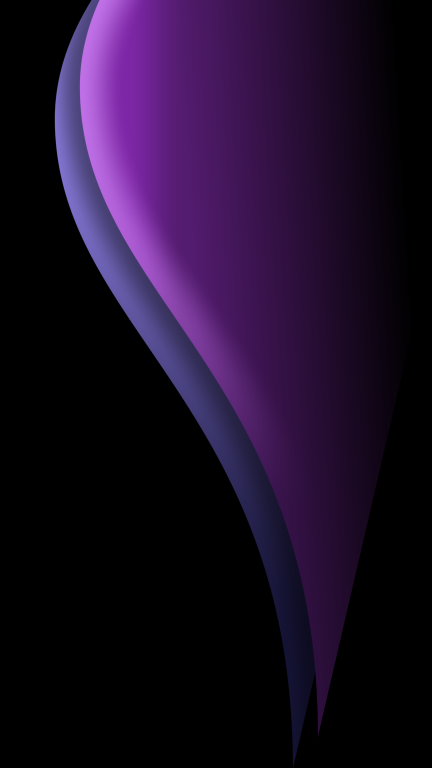
Write a Shadertoy shader that draws this background.

```glsl
const vec2 LEAF_SPAN = vec2(0.310, 0.846);   // from crest to tip
const float RIGHT_SLOPE = 0.232;             // lean of the straight side

// Cubic ease with end controls a and c, and its derivative
float bezier(float t, float a, float c) {
    float s = 1.0 - t;
    return 3.0 * a * t * s * s + 3.0 * c * t * t * s + t * t * t;
}

float bezierSlope(float t, float a, float c) {
    float s = 1.0 - t;
    return 3.0 * (a * s * s + 2.0 * (c - a) * t * s + (1.0 - c) * t * t);
}

// Signed distance to the curved left side, positive inside
float curveDistance(vec2 p, vec2 crest, vec2 span) {
    const float a = 0.325, c = 0.434;
    float drop = (crest.y - p.y) / span.y;
    float rise = max(p.y - crest.y, 0.0);
    float goal = clamp(drop, 0.0, 1.0);
    float t = goal;
    for (int i = 0; i < 5; i++) {
        t = clamp(t - (bezier(t, a, c) - goal) / bezierSlope(t, a, c), 0.0, 1.0);
    }
    float edge = crest.x + span.x * bezier(t, 0.0, 1.0) + 2.0 * rise * rise;
    float slope = span.x * bezierSlope(t, 0.0, 1.0) / (span.y * bezierSlope(t, a, c));
    slope += 4.0 * rise;
    return (p.x - edge) * inversesqrt(1.0 + slope * slope);
}

// Signed distance to the straight right side, positive inside
float sideDistance(vec2 p, vec2 tip, float slope) {
    return (tip.x + slope * (p.y - tip.y) - p.x) * inversesqrt(1.0 + slope * slope);
}

float coverage(float d, float pixel) {
    return smoothstep(-0.7 * pixel, 0.7 * pixel, d);
}

// Purple body fading rightwards, with a soft glow along the curve
vec3 frontColor(vec2 p, float d) {
    const vec3 violet = vec3(0.49, 0.15, 0.65);
    const vec3 plum = vec3(0.33, 0.11, 0.44);
    const vec3 orchid = vec3(0.75, 0.44, 0.90);
    float across = p.x - 0.06 * (1.0 - p.y);
    float fade = clamp((0.514 - across) / 0.286, 0.0, 1.0);
    vec3 body = mix(violet, plum, smoothstep(0.163, 0.241, p.x)) * fade;
    float glow = (1.0 - smoothstep(0.0, 0.059, d)) * smoothstep(0.323, 0.87, p.y);
    return mix(body, orchid, glow);
}

// Blue ribbon, shaded where the front leaf overhangs it
vec3 backColor(vec2 p, float gap) {
    const vec3 navy = vec3(0.086, 0.078, 0.215);
    const vec3 periwinkle = vec3(0.52, 0.47, 0.84);
    vec3 ribbon = mix(navy, periwinkle, smoothstep(0.154, 0.87, p.y));
    return ribbon * mix(0.58, 1.0, smoothstep(0.0, 0.044, gap));
}

void mainImage(out vec4 fragColor, in vec2 fragCoord) {
    float pixel = 1.0 / iResolution.y;
    vec2 p = fragCoord * pixel;

    vec2 frontCrest = vec2(0.104, 0.887);
    vec2 backCrest = frontCrest - vec2(0.0326, 0.0417);
    vec2 tipOffset = vec2(LEAF_SPAN.x, -LEAF_SPAN.y);

    float frontCurve = curveDistance(p, frontCrest, LEAF_SPAN);
    float backCurve = curveDistance(p, backCrest, LEAF_SPAN);
    float front = min(frontCurve, sideDistance(p, frontCrest + tipOffset, RIGHT_SLOPE));
    float back = min(backCurve, sideDistance(p, backCrest + tipOffset, RIGHT_SLOPE));

    // Layers from back to front
    vec3 color = vec3(0.0);
    color = mix(color, backColor(p, -frontCurve), coverage(back, pixel));
    color = mix(color, frontColor(p, max(frontCurve, 0.0)), coverage(front, pixel));
    fragColor = vec4(color, 1.0);
}
```
